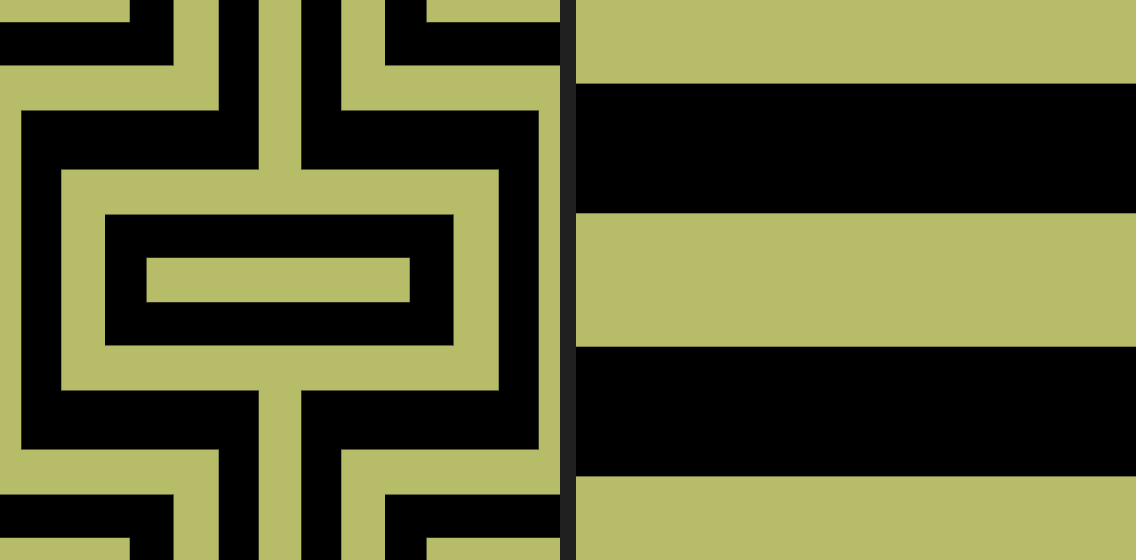
Left: the whole. Right: its middle third, enlarged.
A Shadertoy shader for this pattern:

```glsl
// Seamless two-tone key pattern: nested rectangles on vertical stems, in half-drop repeat.

const vec3 OLIVE = vec3(0.718, 0.737, 0.412);
const vec3 BLACK = vec3(0.0);

const float REPEATS = 1.0;                       // whole repeats across and down

// Half sizes and offsets, in units of one repeat
const vec2 FRAME_OUTER = vec2(0.3906, 0.1973);
const vec2 FRAME_INNER = vec2(0.3112, 0.1169);
const vec2 CORE        = vec2(0.2350, 0.0397);
const vec2 INNER_SHIFT = vec2(-0.0013, 0.0);
const vec2 CORE_SHIFT  = vec2(-0.0033, 0.0);
const float STEM       = 0.0380;

// Signed distance to a box (Chebyshev, keeps corners square)
float box(vec2 p, vec2 halfSize) {
    vec2 d = abs(p) - halfSize;
    return max(d.x, d.y);
}

// Framed bar with a stem above and below, wrapped to one repeat
float motif(vec2 p) {
    p -= round(p);
    float d = min(box(p, FRAME_OUTER), abs(p.x) - STEM);
    d = max(d, -box(p - INNER_SHIFT, FRAME_INNER));
    return min(d, box(p - CORE_SHIFT, CORE));
}

void mainImage(out vec4 fragColor, in vec2 fragCoord) {
    vec2 p = REPEATS * fragCoord / iResolution.xy;
    float pixel = REPEATS / min(iResolution.x, iResolution.y);

    // Two interleaved lattices: corners and centres
    float d = min(motif(p), motif(p - 0.5));

    float ink = clamp(0.5 - d / pixel, 0.0, 1.0);
    fragColor = vec4(mix(BLACK, OLIVE, ink), 1.0);
}
```
